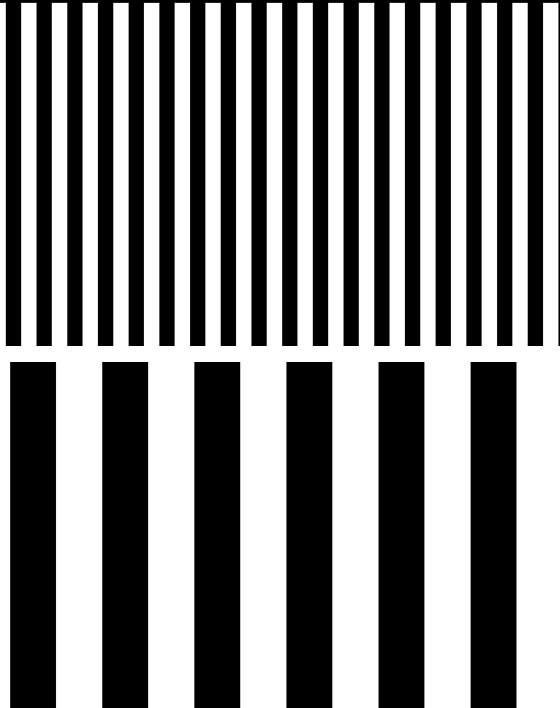
Top, the full canvas; bottom, a detail of the centre.
Write a WebGL 1 fragment shader that draws this pattern.

```glsl
precision highp float;

uniform vec2 u_resolution;

// All lengths are fractions of the canvas width.
const float STRIPE_PERIOD = 0.05482;
const float STRIPE_WIDTH = 0.0273;
const float FIRST_CENTRE = 0.0241;
const float TOP_BAND = 0.0052;

const vec3 INK = vec3(0.0);
const vec3 PAPER = vec3(1.0);

// Signed distance to the nearest vertical stripe, negative inside.
float stripeDistance(float x, float period, float width, float centre) {
  float offset = (fract((x - centre) / period + 0.5) - 0.5) * period;
  return abs(offset) - 0.5 * width;
}

// Coverage of a shape whose edge is softened over the given width.
float coverage(float dist, float softness) {
  return clamp(0.5 - dist / softness, 0.0, 1.0);
}

void main() {
  float pixel = 1.0 / u_resolution.x;
  vec2 p = gl_FragCoord.xy * pixel;
  float top = u_resolution.y * pixel;

  // Even vertical stripes joined by a thin band along the top edge.
  float stripes = stripeDistance(p.x, STRIPE_PERIOD, STRIPE_WIDTH, FIRST_CENTRE);
  float band = top - TOP_BAND - p.y;
  float ink = coverage(min(stripes, band), 1.1 * pixel);

  gl_FragColor = vec4(mix(PAPER, INK, ink), 1.0);
}
```
